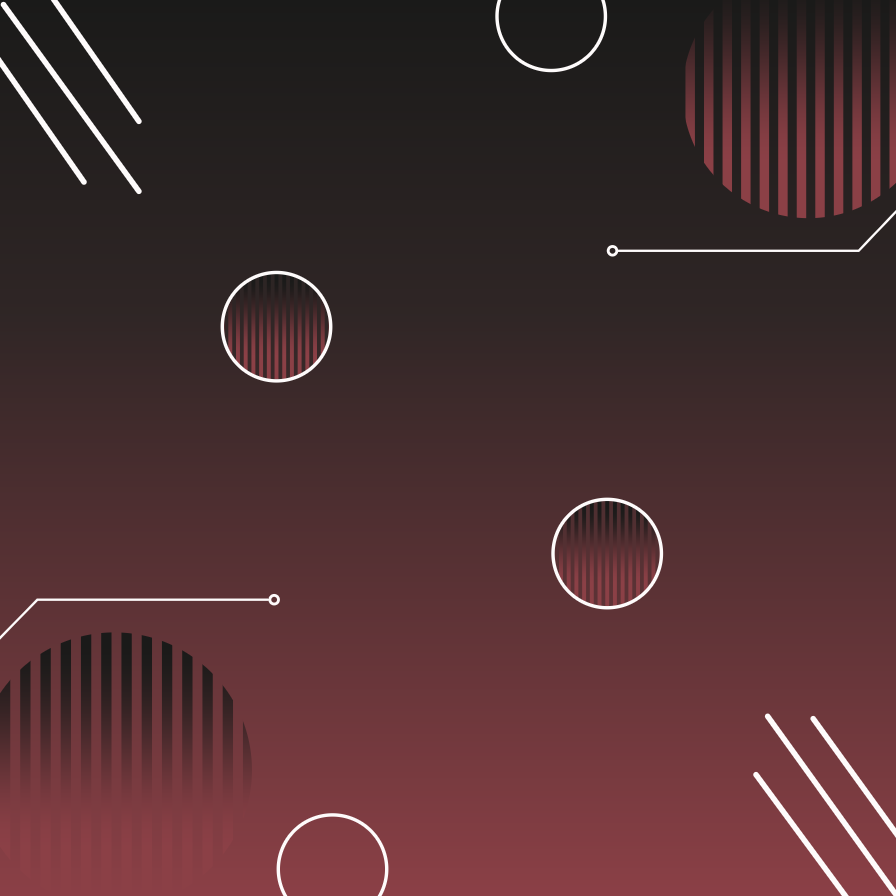
Give the GLSL for this background, as a Shadertoy shader.

```glsl
// Dark-to-crimson gradient with striped discs, white rings, slanted bars and circuit lines.

const vec3 CHARCOAL = vec3(0.102, 0.102, 0.098);
const vec3 CRIMSON = vec3(0.545, 0.250, 0.275);
const vec3 WHITE = vec3(0.995, 0.985, 0.985);

// Coverage of a signed distance, softened over about one pixel
float cover(float d) {
    return clamp(0.5 - d * iResolution.y, 0.0, 1.0);
}

float segment(vec2 p, vec2 a, vec2 b) {
    vec2 ab = b - a;
    return length(p - a - ab * clamp(dot(p - a, ab) / dot(ab, ab), 0.0, 1.0));
}

float ring(vec2 p, vec2 center, float radius, float width) {
    return abs(length(p - center) - radius) - 0.5 * width;
}

// Slanted bar with rounded ends
float bar(vec2 p, vec2 a, vec2 b) {
    return segment(p, a, b) - 0.0031;
}

// Small ring followed by a thin line that bends at a corner
float circuit(vec2 p, vec2 node, vec2 corner, vec2 end) {
    vec2 start = node + 0.005 * normalize(corner - node);
    float wire = min(segment(p, start, corner), segment(p, corner, end)) - 0.0013;
    return min(wire, ring(p, node, 0.0048, 0.0032));
}

// Disc cut into vertical stripes, fading from charcoal at the top to crimson
vec3 stripedDisc(vec3 base, vec2 p, vec2 center, float radius, float period, float phase) {
    float stripe = abs(fract((p.x - phase) / period + 0.5) - 0.5) * period - 0.255 * period;
    float disc = length(p - center) - radius;
    float fall = (center.y + radius - p.y) / (2.0 * radius);
    vec3 tint = mix(CHARCOAL, CRIMSON, smoothstep(0.03, 0.8, fall));
    return mix(base, tint, cover(disc) * cover(stripe));
}

void mainImage(out vec4 fragColor, in vec2 fragCoord) {
    vec2 p = fragCoord / iResolution.y;

    // Background: three-stop vertical gradient
    float depth = 1.0 - p.y;
    vec3 middle = vec3(0.185, 0.148, 0.147);
    vec3 color = mix(CHARCOAL, middle, clamp(depth / 0.35, 0.0, 1.0));
    color = mix(color, CRIMSON, clamp((depth - 0.35) / 0.65, 0.0, 1.0));

    // Striped discs
    vec2 upper = vec2(0.3086, 0.6354);
    vec2 lower = vec2(0.6777, 0.3822);
    color = stripedDisc(color, p, vec2(0.9023, 0.8971), 0.1406, 0.0207, 0.8945);
    color = stripedDisc(color, p, vec2(0.1276, 0.1406), 0.1536, 0.0226, 0.1187);
    color = stripedDisc(color, p, upper, 0.0590, 0.0086, upper.x);
    color = stripedDisc(color, p, lower, 0.0590, 0.0086, lower.x);

    // White rings
    float ink = ring(p, upper, 0.0605, 0.0038);
    ink = min(ink, ring(p, lower, 0.0605, 0.0038));
    ink = min(ink, ring(p, vec2(0.6152, 0.9818), 0.0605, 0.0038));
    ink = min(ink, ring(p, vec2(0.3711, 0.0300), 0.0605, 0.0038));

    // Bars in the upper left corner
    ink = min(ink, bar(p, vec2(0.0404, 1.0286), vec2(0.1550, 0.8646)));
    ink = min(ink, bar(p, vec2(0.0039, 0.9948), vec2(0.1550, 0.7865)));
    ink = min(ink, bar(p, vec2(-0.0208, 0.9609), vec2(0.0937, 0.7969)));

    // Bars in the lower right corner
    ink = min(ink, bar(p, vec2(0.8568, 0.2005), vec2(1.0104, -0.0130)));
    ink = min(ink, bar(p, vec2(0.9076, 0.1979), vec2(1.0182, 0.0449)));
    ink = min(ink, bar(p, vec2(0.8438, 0.1354), vec2(0.9570, -0.0182)));

    // Circuit lines
    ink = min(ink, circuit(p, vec2(0.6836, 0.7201), vec2(0.9583, 0.7201), vec2(1.0104, 0.7747)));
    ink = min(ink, circuit(p, vec2(0.3060, 0.3307), vec2(0.0417, 0.3307), vec2(-0.0104, 0.2773)));

    color = mix(color, WHITE, cover(ink));
    fragColor = vec4(color, 1.0);
}
```
